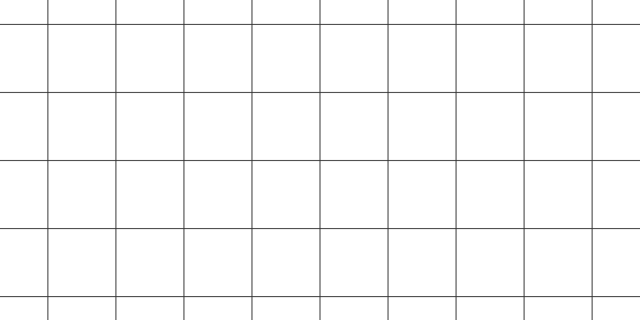
Give the GLSL for this pattern, as a Shadertoy shader.

```glsl
// Lengths are in canvas heights
const float CELL_SIZE = 0.2126;
const float LINE_WIDTH = 0.00305;
const float ROW_OFFSET = -0.0016;
const float FILTER_PIXELS = 1.15;
const vec3 PAPER_COLOR = vec3(1.0);
const vec3 LINE_COLOR = vec3(0.2);

// Distance to the nearest grid line on each axis
vec2 gridDistance(vec2 p) {
    return abs(fract(p / CELL_SIZE + 0.5) - 0.5) * CELL_SIZE;
}

// Share of a box filter covered by a line at distance d
vec2 lineCoverage(vec2 d, float filterWidth) {
    vec2 overlap = vec2(0.5 * (LINE_WIDTH + filterWidth)) - d;
    return clamp(overlap, 0.0, min(LINE_WIDTH, filterWidth)) / filterWidth;
}

void mainImage(out vec4 fragColor, in vec2 fragCoord) {
    // Centre the grid, with lines crossing near the middle
    vec2 p = (fragCoord - 0.5 * iResolution.xy) / iResolution.y;
    p.y -= ROW_OFFSET;

    // Combine both line directions as one flat ink layer
    vec2 coverage = lineCoverage(gridDistance(p), FILTER_PIXELS / iResolution.y);
    float ink = 1.0 - (1.0 - coverage.x) * (1.0 - coverage.y);

    fragColor = vec4(mix(PAPER_COLOR, LINE_COLOR, ink), 1.0);
}
```
